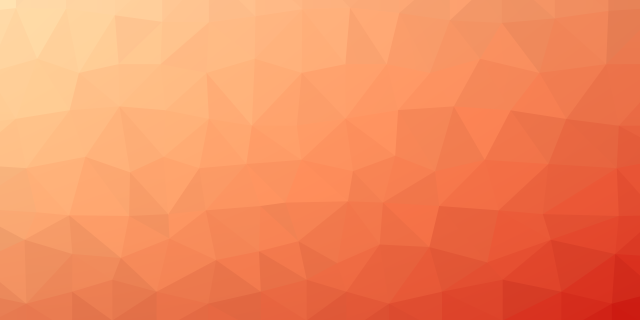
Reproduce this background procedurally as a Shadertoy shader.

```glsl
const vec2 CANVAS = vec2(2.0, 1.0);
const vec2 CELL = vec2(0.15625, 0.144);
const vec2 GRID_ORIGIN = vec2(0.024, 0.0885);
const float ROW_SAG = 0.033;
const float SHADE_RANGE = 0.045;
const float INNER_GRADIENT = 0.15;

// Vertical wave of each vertex row, upwards: frequency, phase, height
const vec3 LIFT[7] = vec3[7](
    vec3(1.571, -1.571, 0.26),
    vec3(2.285,  1.110, 0.27),
    vec3(0.600, -2.630, 0.16),
    vec3(2.618, -0.524, 0.18),
    vec3(0.900, -0.230, 0.22),
    vec3(2.513,  1.571, 0.17),
    vec3(1.000,  1.150, 0.17));

// Horizontal ripple of each row: frequency, phase, width, broad sway
const vec4 SWAY[7] = vec4[7](
    vec4(1.140,  1.571, 0.15, 0.23),
    vec4(0.800, -2.430, 0.15, 0.45),
    vec4(2.618,  1.571, 0.19, 0.40),
    vec4(1.100,  0.150, 0.22, 0.35),
    vec4(0.600,  0.654, 0.22, 0.03),
    vec4(0.800,  2.650, 0.22, 0.50),
    vec4(1.000,  0.000, 0.00, 0.17));

vec2 hash22(vec2 p) {
    vec3 q = fract(vec3(p.xyx) * vec3(0.1031, 0.1030, 0.0973));
    q += dot(q, q.yzx + 33.33);
    return fract((q.xx + q.yz) * q.zy);
}

// Quadratic curve passing through three evenly spaced colours
vec3 quadratic(vec3 start, vec3 middle, vec3 end, float t) {
    return start * (1.0 - t) * (1.0 - 2.0 * t)
         + middle * 4.0 * t * (1.0 - t)
         + end * t * (2.0 * t - 1.0);
}

// Cream at the upper left, through orange, to red at the lower right
vec3 warmGradient(vec2 p) {
    vec2 uv = clamp(p / CANVAS, 0.0, 1.0);
    vec3 top = quadratic(vec3(1.00, 0.87, 0.68), vec3(1.00, 0.70, 0.50),
                         vec3(0.91, 0.51, 0.34), uv.x);
    vec3 middle = quadratic(vec3(1.00, 0.74, 0.52), vec3(0.99, 0.57, 0.37),
                            vec3(0.90, 0.35, 0.22), uv.x);
    vec3 bottom = quadratic(vec3(0.89, 0.47, 0.31), vec3(0.88, 0.35, 0.22),
                            vec3(0.80, 0.09, 0.06), uv.x);
    return quadratic(bottom, middle, top, uv.y);
}

float wave(float x, vec3 shape) {
    return shape.z * sin(shape.x * x + shape.y);
}

// Lattice vertex displaced by the waves of its row
vec2 vertex(vec2 id) {
    int row = int(clamp(id.y, 0.0, 6.0));
    vec4 sway = SWAY[row];
    float broad = sway.w * cos(0.42 * id.x - 0.25);
    vec2 offset = vec2(broad + wave(id.x, sway.xyz), wave(id.x, LIFT[row]));
    float sag = ROW_SAG * sin(id.y * 0.5236);
    return GRID_ORIGIN + (id + offset) * CELL - vec2(0.0, sag);
}

// Signed distance to a line, positive on its left side
float edgeDistance(vec2 p, vec2 a, vec2 b) {
    vec2 edge = b - a;
    vec2 toPoint = p - a;
    return (edge.x * toPoint.y - edge.y * toPoint.x) / length(edge);
}

// Facet colour in rgb, premultiplied by its coverage in alpha
vec4 facet(vec2 p, vec2 a, vec2 b, vec2 c, float seed, float pixel) {
    float inside = min(edgeDistance(p, a, b),
                   min(edgeDistance(p, b, c), edgeDistance(p, c, a)));
    float coverage = clamp(inside / pixel + 0.5, 0.0, 1.0);
    vec2 centre = (a + b + c) / 3.0;
    float shade = 1.0 + (seed - 0.5) * SHADE_RANGE;
    vec3 colour = warmGradient(mix(centre, p, INNER_GRADIENT)) * shade;
    return vec4(colour, 1.0) * coverage;
}

// Two triangles divided along the shorter diagonal of a lattice cell
vec4 cellFacets(vec2 p, vec2 id, float pixel) {
    vec2 a = vertex(id);
    vec2 b = vertex(id + vec2(1.0, 0.0));
    vec2 c = vertex(id + vec2(1.0, 1.0));
    vec2 d = vertex(id + vec2(0.0, 1.0));
    vec2 seeds = hash22(id + 71.0);
    if (distance(a, c) < distance(b, d)) {
        return facet(p, a, b, c, seeds.x, pixel)
             + facet(p, a, c, d, seeds.y, pixel);
    }
    return facet(p, a, b, d, seeds.x, pixel)
         + facet(p, b, c, d, seeds.y, pixel);
}

void mainImage(out vec4 fragColor, in vec2 fragCoord) {
    vec2 p = fragCoord / iResolution.xy * CANVAS;
    float pixel = 1.0 / iResolution.y;
    vec2 home = floor((p - GRID_ORIGIN) / CELL);

    // Blend the facets of all nearby cells by coverage
    vec4 total = vec4(0.0);
    for (int y = -1; y <= 1; y++) {
        for (int x = -1; x <= 1; x++) {
            total += cellFacets(p, home + vec2(x, y), pixel);
        }
    }
    vec3 colour = total.rgb / max(total.a, 0.001);
    fragColor = vec4(clamp(colour, 0.0, 1.0), 1.0);
}
```
